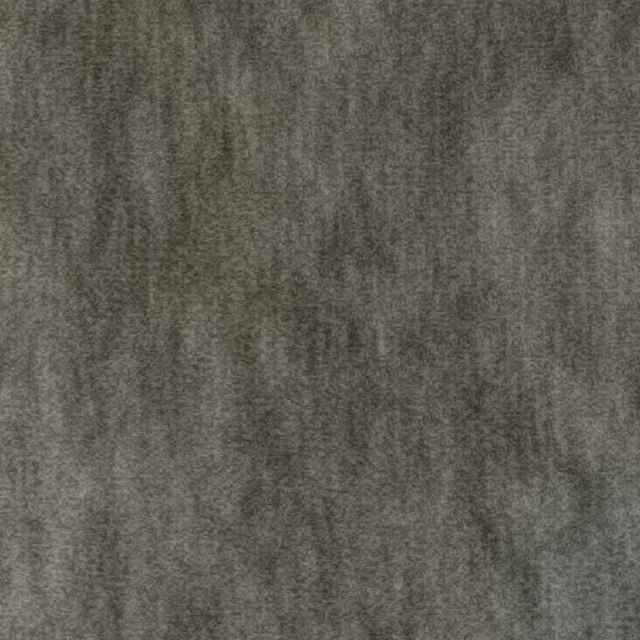
This texture is drawn by a three.js fragment shader. Its source:

```glsl
// Worn taupe velvet: soft vertical nap streaks, cloudy shading and fine pile grain.
#define BASE_COLOR vec3(0.375, 0.360, 0.323)
#define OLIVE_TINT vec3(0.004, 0.002, -0.022)
#define COOL_TINT vec3(-0.022, 0.004, 0.014)
#define CLOUD_CONTRAST 0.10
#define NAP_CONTRAST 0.20
#define FIBRE_CONTRAST 0.07
#define GRAIN_CONTRAST 0.12
#define NAP_SCALE vec2(17.0, 7.0)
#define GRAIN_SCALE vec2(190.0, 250.0)

varying vec2 vUv;

float hash(vec2 p) {
  return fract(sin(dot(p, vec2(127.1, 311.7))) * 43758.5453);
}

// Smooth value noise, centred on zero.
float noise(vec2 p) {
  vec2 cell = floor(p);
  vec2 f = fract(p);
  f = f * f * (3.0 - 2.0 * f);
  float low = mix(hash(cell), hash(cell + vec2(1.0, 0.0)), f.x);
  float high = mix(hash(cell + vec2(0.0, 1.0)), hash(cell + vec2(1.0, 1.0)), f.x);
  return mix(low, high, f.y) - 0.5;
}

// Layered noise; each octave is turned slightly to hide the lattice.
float layeredNoise(vec2 uv, vec2 scale) {
  float sum = 0.0;
  float weight = 0.5;
  float lean = 0.08;
  for (int i = 0; i < 4; i++) {
    vec2 p = vec2(uv.x + lean * uv.y, uv.y - lean * uv.x);
    sum += weight * noise(p * scale + float(i) * 17.3);
    scale *= 1.9;
    weight *= 0.68;
    lean = -lean * 0.8;
  }
  return sum;
}

// Broad light: paler at the lower and left edges, with wide clouds.
float cloudShade(vec2 uv) {
  float slope = 0.035 * (0.5 - uv.y) + 0.05 * (pow(1.0 - uv.x, 3.0) - 0.25);
  return slope + CLOUD_CONTRAST * layeredNoise(uv + 3.7, vec2(4.0, 3.0));
}

// Brushed pile: ragged upright blotches with thin fibres over them.
float napShade(vec2 uv) {
  vec2 warp = vec2(noise(uv * vec2(11.0, 14.0)), noise(uv * 9.0 + 31.0));
  vec2 p = uv + warp * vec2(0.018, 0.04);
  float blotches = layeredNoise(p, NAP_SCALE);
  float fibres = noise(p * vec2(105.0, 19.0) + 53.0);
  return NAP_CONTRAST * blotches + FIBRE_CONTRAST * fibres;
}

// Fine pile: small, slightly flattened ripples and specks.
float grainShade(vec2 uv) {
  vec2 p = uv + 0.004 * vec2(noise(uv * 60.0), noise(uv * 70.0 + 9.0));
  float ripples = noise(p * GRAIN_SCALE);
  float specks = noise(p.yx * GRAIN_SCALE.yx * 1.6 + 71.0);
  return GRAIN_CONTRAST * (ripples + specks);
}

void main() {
  float shade = cloudShade(vUv) + napShade(vUv) + grainShade(vUv);
  vec3 color = BASE_COLOR + shade * vec3(1.0, 1.0, 1.04);

  // Olive patches towards the upper left, a cool cast in the lower right.
  float patches = smoothstep(-0.15, 0.3, layeredNoise(vUv + 8.1, vec2(6.0, 4.0)));
  float olive = patches * smoothstep(0.2, 0.8, vUv.y) * (1.0 - smoothstep(0.35, 0.75, vUv.x));
  float cool = 1.0 - smoothstep(0.0, 0.36, distance(vUv, vec2(0.98, 0.06)));
  color += OLIVE_TINT * olive + COOL_TINT * cool;

  gl_FragColor = vec4(color, 1.0);
}
```
